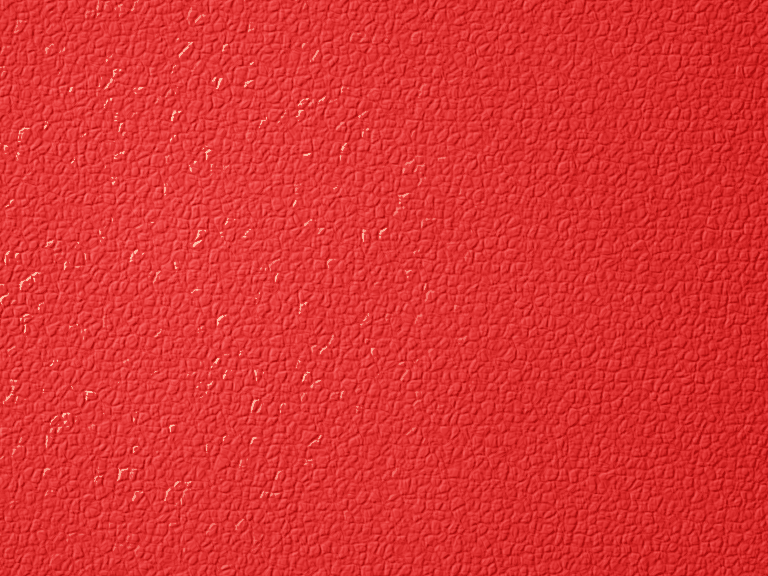
This texture is drawn by a Shadertoy shader. Its source:

```glsl
// Red embossed leather: irregular pebbles packed between narrow creases.
// Weighted cellular domes at two scales form a height field, which is lit
// from the upper left, with a broad sheen and sparse glints on the left.

vec2 hash2(vec2 p) {
    vec3 q = fract(vec3(p.xyx) * vec3(0.1031, 0.1030, 0.0973));
    q += dot(q, q.yzx + 33.33);
    return fract((q.xx + q.yz) * q.zy);
}

float gradientNoise(vec2 p) {
    vec2 i = floor(p), f = fract(p);
    vec2 u = f * f * f * (f * (f * 6.0 - 15.0) + 10.0);
    vec2 o = vec2(0.0, 1.0);
    float a = dot(hash2(i) * 2.0 - 1.0, f);
    float b = dot(hash2(i + o.yx) * 2.0 - 1.0, f - o.yx);
    float c = dot(hash2(i + o) * 2.0 - 1.0, f - o);
    float d = dot(hash2(i + 1.0) * 2.0 - 1.0, f - 1.0);
    return mix(mix(a, b, u.x), mix(c, d, u.x), u.y);
}

// Pebble height in x, random value of the pebble in y
vec2 pebbles(vec2 p) {
    vec2 cell = floor(p), f = fract(p);
    float nearest = 9.0, second = 9.0;
    vec2 traits = vec2(0.0);
    for (int y = -1; y <= 1; y++) {
        for (int x = -1; x <= 1; x++) {
            vec2 o = vec2(x, y);
            vec2 site = hash2(cell + o);
            vec2 random = hash2(cell + o + 217.0);
            float d = length(o + 0.1 + 0.8 * site - f) - 0.3 * random.x;
            if (d < nearest) {
                second = nearest;
                nearest = d;
                traits = random;
            } else {
                second = min(second, d);
            }
        }
    }
    float dome = smoothstep(-0.06, 0.5, second - nearest);
    return vec2(dome * mix(0.55, 1.0, traits.x), traits.y);
}

// Combined relief: large and small pebbles, cut by faint upright wrinkles
vec2 leather(vec2 p) {
    vec2 warp = vec2(gradientNoise(p * 38.0), gradientNoise(p * 38.0 + 71.0));
    vec2 q = p + 0.007 * warp;
    q.x -= 0.2 * q.y;
    vec2 large = pebbles(q * vec2(59.0, 53.0));
    float small = pebbles(q * vec2(104.0, 96.0) + 40.0).x;
    float wrinkle = abs(gradientNoise(q * vec2(24.0, 5.0) + 13.0));
    float height = 0.72 * large.x + 0.38 * small;
    height -= 0.18 * (1.0 - smoothstep(0.0, 0.06, wrinkle));
    return vec2(height, large.y);
}

// Red deepens in shadow and turns coral in light
vec3 redTone(float tone) {
    float red = 1.0 - 0.2 * exp(-6.5 * (tone - 0.13));
    return vec3(red, tone, tone * 0.985);
}

void mainImage(out vec4 fragColor, in vec2 fragCoord) {
    vec2 p = fragCoord / iResolution.y;
    vec2 toLight = normalize(vec2(-0.75, 0.65));

    // Slope toward the light
    vec2 surface = leather(p);
    float lit = surface.x - leather(p + toLight * 0.0042).x;

    // Broad sheen fading to the right and the lower corners
    float sheenDistance = length((p - vec2(0.32, 0.62)) * vec2(1.0, 0.9));
    float tone = 0.252 - 0.09 * sheenDistance;
    tone += 0.012 * gradientNoise(p * 5.0);

    // Grain shading and darker creases
    float nearSheen = exp(-3.5 * dot(p - vec2(0.3, 0.55), p - vec2(0.3, 0.55)));
    tone += lit * mix(0.15, 0.2, nearSheen) + 0.045 * (surface.x - 0.62);
    vec3 color = redTone(max(tone, 0.05));

    // Sparse glints on a few steep pebble flanks
    float glint = smoothstep(0.24, 0.48, lit);
    glint *= smoothstep(0.86, 0.96, surface.y) * smoothstep(0.2, 0.75, nearSheen);
    color = mix(color, vec3(1.0, 0.8, 0.7), 0.85 * glint);

    fragColor = vec4(clamp(color, 0.0, 1.0), 1.0);
}
```
